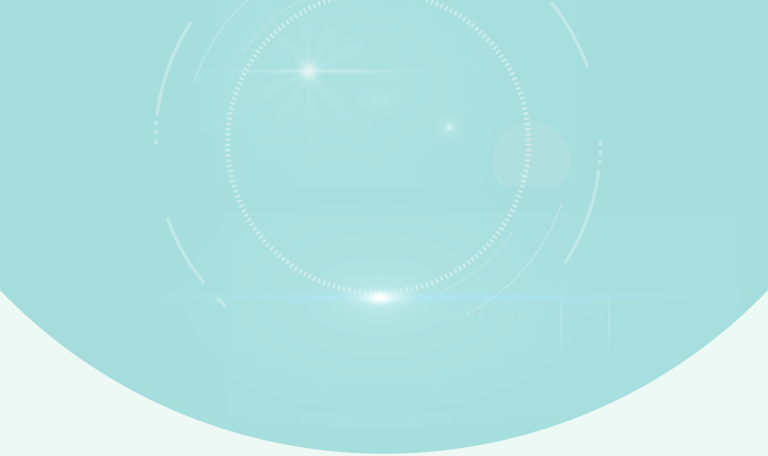
Give the GLSL for this background, as a Shadertoy shader.

```glsl
const vec3 TEAL = vec3(0.647, 0.868, 0.865);
const vec3 PAPER = vec3(0.931, 0.976, 0.960);
const vec3 MIST = vec3(0.80, 0.94, 0.94);
const vec3 ICE = vec3(0.67, 0.90, 0.98);
const vec3 BLUSH = vec3(0.76, 0.88, 0.88);
const float TAU = 6.2831853;

// Coverage of a shape whose signed distance is d
float fill(float d, float aa) {
    return 1.0 - smoothstep(-aa, aa, d);
}

float boxDistance(vec2 p, vec2 halfSize) {
    vec2 q = abs(p) - halfSize;
    return max(q.x, q.y);
}

// Circular stroke between two angles in degrees
float arc(vec2 p, float radius, float fromDeg, float toDeg, float width, float aa) {
    float middle = radians(0.5 * (fromDeg + toDeg));
    float halfSpan = radians(0.5 * abs(toDeg - fromDeg));
    float turn = mod(atan(p.y, p.x) - middle + 0.5 * TAU, TAU) - 0.5 * TAU;
    float across = abs(length(p) - radius) - 0.5 * width;
    float along = (abs(turn) - halfSpan) * radius;
    return fill(across, aa) * fill(along, aa);
}

// Ring made of short radial ticks
float tickRing(vec2 p, float radius, float count, float len, float aa) {
    float cell = fract(atan(p.y, p.x) / TAU * count) - 0.5;
    float side = abs(cell) * TAU * radius / count - 0.0026;
    return fill(abs(length(p) - radius) - 0.5 * len, aa) * fill(side, aa);
}

float glow(vec2 p, vec2 size) {
    vec2 q = p / size;
    return exp(-dot(q, q));
}

// Crossed rays that taper away from the centre
float starRays(vec2 p, float firstAngle, float stepAngle, float reach) {
    float sum = 0.0;
    for (int i = 0; i < 4; i++) {
        float angle = firstAngle + float(i) * stepAngle;
        vec2 axis = vec2(cos(angle), sin(angle));
        float across = abs(dot(p, vec2(-axis.y, axis.x)));
        float spread = 0.003 + 0.13 * length(p);
        sum += exp(-across * across / (spread * spread));
    }
    return sum * exp(-length(p) / reach);
}

// Outer and inner arcs around the dial
float dialArcs(vec2 p, float aa) {
    float bold = 0.0075;
    float hair = 0.0024;
    float ink = arc(p, 0.488, 147.3, 173.0, bold, aa);
    ink += arc(p, 0.488, 19.7, 39.2, bold, aa);
    ink += arc(p, 0.488, -33.0, -7.2, bold, aa);
    ink += arc(p, 0.491, 199.8, 219.0, bold, aa);
    ink += arc(p, 0.491, 223.8, 227.0, bold, aa);
    for (int i = 0; i < 3; i++) {
        float dash = float(i) * 2.4;
        ink += arc(p, 0.488, 174.5 + dash, 175.6 + dash, bold, aa);
        ink += arc(p, 0.488, -0.9 - dash, 0.3 - dash, bold, aa);
    }
    float thin = arc(p, 0.424, 128.0, 162.2, hair, aa);
    thin += arc(p, 0.424, -63.3, -18.4, hair, aa);
    thin += 0.7 * arc(p, 0.355, 115.0, 146.6, hair, aa);
    thin += 0.7 * arc(p, 0.355, -68.5, -33.6, hair, aa);
    return ink * 0.36 + thin * 0.38;
}

void mainImage(out vec4 fragColor, in vec2 fragCoord) {
    vec2 p = (fragCoord - 0.5 * iResolution.xy) / iResolution.y;
    float aa = 0.75 / iResolution.y;
    vec3 color = TEAL;

    // Broad haze and faint panels
    vec2 low = p - vec2(-0.009, -0.153);
    vec2 star = p - vec2(-0.165, 0.344);
    color = mix(color, MIST, 0.20 * glow(low, vec2(0.36, 0.20)));
    color = mix(color, MIST, 0.16 * glow(star - vec2(0.08, -0.02), vec2(0.30, 0.20)));
    color = mix(color, MIST, 0.05 * fill(boxDistance(p - vec2(0.22, -0.19), vec2(0.567, 0.226)), 0.008));
    color = mix(color, MIST, 0.05 * fill(boxDistance(p - vec2(0.03, 0.30), vec2(0.40, 0.206)), 0.008));
    color = mix(color, MIST, 0.10 * glow(p - vec2(-0.02, -0.425), vec2(0.26, 0.012)));

    // Pale lens disc with a flat base, and small ghosts
    vec2 disc = p - vec2(0.323, 0.148);
    float lens = fill(max(length(disc) - 0.085, -disc.y - 0.055), 0.003);
    color = mix(color, BLUSH, 0.30 * lens);
    color = mix(color, MIST, 0.22 * glow(p - vec2(-0.009, 0.282), vec2(0.035, 0.018)));
    vec2 spark = p - vec2(0.143, 0.221);
    color = mix(color, MIST, 0.45 * glow(spark, vec2(0.022)));
    color = mix(color, vec3(0.90, 1.0, 1.0), 0.7 * glow(spark, vec2(0.006)));

    // Dial
    vec2 dial = p - vec2(-0.013, 0.188);
    color = mix(color, PAPER, 0.48 * tickRing(dial, 0.330, 180.0, 0.011, aa));
    color = mix(color, PAPER, dialArcs(dial, aa));

    // Upper star
    color = mix(color, MIST, min(0.30 * starRays(star, 0.47, 0.58, 0.075), 0.75));
    color = mix(color, MIST, 0.65 * glow(star - vec2(0.03, 0.0), vec2(0.16, 0.004)));
    color = mix(color, PAPER, 0.75 * glow(star, vec2(0.018)));

    // Lower flare and its long streak
    color = mix(color, ICE, 0.60 * glow(low - vec2(0.12, 0.0), vec2(0.42, 0.009)));
    color = mix(color, MIST, 0.50 * glow(low, vec2(0.085, 0.045)));
    color = mix(color, vec3(0.92, 1.0, 1.0), 0.75 * glow(low, vec2(0.048, 0.012)));
    color = mix(color, vec3(1.0), glow(low, vec2(0.020, 0.011)));

    // Fading uprights and dotted scale
    for (int i = 0; i < 2; i++) {
        vec2 post = p - vec2(0.389 + 0.105 * float(i), -0.205);
        color = mix(color, PAPER, 0.42 * fill(abs(post.x) - 0.0013, aa) * glow(post, vec2(1.0, 0.045)));
    }
    vec2 dots = vec2((fract(p.x / 0.022) - 0.5) * 0.022, p.y + 0.190);
    color = mix(color, MIST, 0.22 * fill(length(dots) - 0.003, aa) * fill(abs(p.x - 0.29) - 0.19, aa));

    // Pale ground outside the great curve
    float curve = length(p - vec2(0.0, 0.673)) - 1.168;
    color = mix(PAPER, color, fill(curve, aa));
    fragColor = vec4(color, 1.0);
}
```
